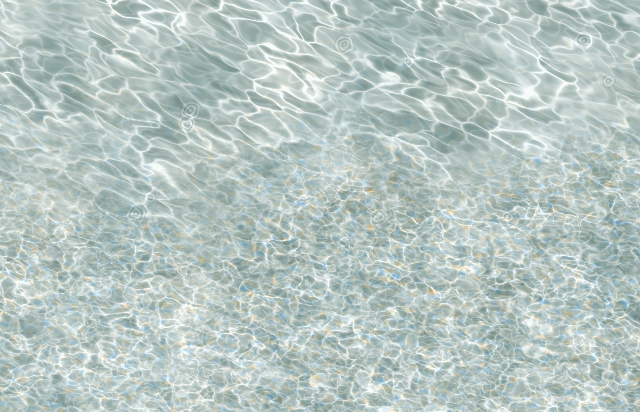
This texture is drawn by a Shadertoy shader. Its source:

```glsl
vec2 hash2(vec2 p) {
    vec3 a = fract(p.xyx * vec3(.1031, .1030, .0973));
    a += dot(a, a.yzx + 33.33);
    return fract((a.xx + a.yz) * a.zy);
}

float cornerSlope(vec2 cell, vec2 offset) {
    return dot(hash2(cell) * 2. - 1., offset);
}

float gradientNoise(vec2 p) {
    vec2 i = floor(p), f = fract(p), e = vec2(1, 0);
    vec2 u = f * f * f * (f * (f * 6. - 15.) + 10.);
    float low = mix(cornerSlope(i, f), cornerSlope(i + e, f - e), u.x);
    float high = mix(cornerSlope(i + e.yx, f - e.yx), cornerSlope(i + 1., f - 1.), u.x);
    return 1.4 * mix(low, high, u.y);
}

vec2 ripple(vec2 p) {
    return vec2(gradientNoise(p), gradientNoise(p + 31.7));
}

// Bright web of focused light around cells of varied depth
float caustic(vec2 q) {
    q += .9 * ripple(q * .55) + .35 * ripple(q * 1.6);
    vec2 home = floor(q);
    float nearest = 9., second = 9., shade = 0.;
    for (int y = -1; y <= 1; y++)
    for (int x = -1; x <= 1; x++) {
        vec2 cell = home + vec2(x, y);
        vec2 jitter = hash2(cell + 50.);
        float d = length(cell + .1 + .8 * jitter - q);
        if (d < nearest) {
            second = nearest;
            nearest = d;
            shade = fract(jitter.x * 17. + jitter.y * 5.);
        } else second = min(second, d);
    }
    float gap = second - nearest;
    float web = 1. / (1. + 65. * gap * gap);
    float strength = clamp(.72 + 1.1 * gradientNoise(q * .45 + 9.), .2, 1.2);
    float interior = .22 + .3 * shade + .22 * gradientNoise(q * 1.9);
    return mix(interior, .4, web) + .55 * web * strength;
}

// Thin folded filaments
float filament(vec2 q) {
    float n = gradientNoise(q + .8 * ripple(q * .7));
    return 1. / (1. + 130. * n * n);
}

// Faint concentric rings of floating bubbles
float bubbles(vec2 p, float aspect) {
    float sum = 0.;
    for (float i = 0.; i < 10.; i++) {
        vec2 seed = hash2(vec2(i, 7.));
        vec2 center = vec2(seed.x * aspect, .42 + .5 * seed.y);
        float radius = .014 + .014 * fract(seed.x * 13.);
        float d = length(p - center) + .006 * gradientNoise(p * 60.);
        sum += smoothstep(radius, radius * .8, d) * (.04 + .13 * cos(650. * d));
    }
    return sum;
}

void mainImage(out vec4 fragColor, in vec2 fragCoord) {
    vec2 p = fragCoord / iResolution.y;
    float aspect = iResolution.x / iResolution.y;

    // Long waves slant down to the right, chop lies flatter
    vec2 wave = vec2(dot(p, vec2(.91, -.41)), dot(p, vec2(.41, .91)));
    vec2 chop = vec2(dot(p, vec2(.97, -.24)), dot(p, vec2(.24, .97)));
    float calm = smoothstep(.4, .8, p.y + .25 * gradientNoise(p * 3.));

    float streaks = caustic(wave * vec2(12, 29));
    streaks += .18 * (filament(wave * vec2(16, 40)) - .3);
    float broken = mix(caustic(chop * vec2(22, 33)), caustic(chop * vec2(36, 56) + 40.), .42);
    broken = .5 + 1.2 * (broken - .5);
    broken += .2 * (filament(chop * vec2(30, 48)) - .3);
    broken += .12 * gradientNoise(chop * vec2(55, 95));
    float light = mix(broken, streaks, calm);

    // Broad drifts of depth, with milky corners
    float milky = smoothstep(.75, .1, length(p - vec2(.1, 0)));
    milky += .8 * smoothstep(.6, .1, length(p - vec2(aspect, .85)));
    light += .16 * gradientNoise(p * 3.5 + 4.) + .13 * gradientNoise(wave * vec2(7, 11));
    light = mix(light, .57 + .8 * (light - .5), .6 * milky);
    light += bubbles(p, aspect);
    light = clamp(light + .02, 0., 1.);

    vec3 deepWater = vec3(.4, .51, .49), sunlit = vec3(.97, .99, .98);
    vec3 color = mix(deepWater, sunlit, light);

    // Warm and cool fringes from dispersion
    float fringe = gradientNoise(chop * vec2(45, 70) + 20.);
    color += vec3(.2, .01, -.2) * fringe * abs(fringe) * (1. - .75 * calm);
    color += vec3(.02, 0, -.015) * gradientNoise(p * 5. + 12.);
    fragColor = vec4(color, 1);
}
```
